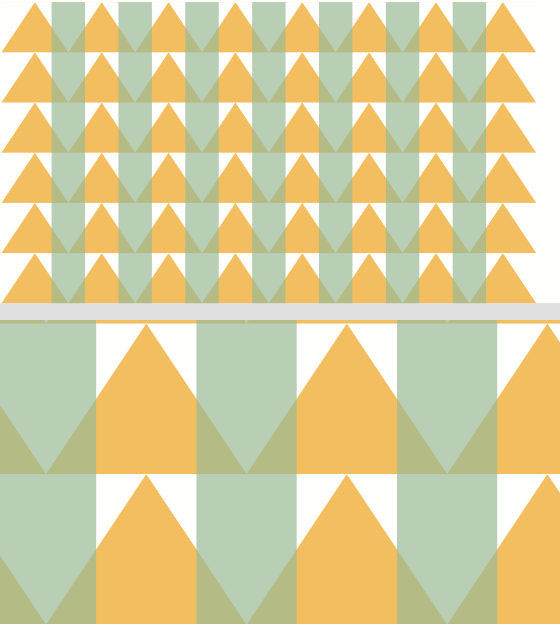
Top, the full canvas; bottom, a detail of the centre.
Give the GLSL for this pattern, as a WebGL 1 fragment shader.

```glsl
precision highp float;

uniform vec2 u_resolution;

// Coverage of a shape from its signed distance, positive inside
float coverage(float dist, float pixel) {
  return clamp(dist / pixel + 0.5, 0.0, 1.0);
}

// Signed distance to an axis-aligned box, positive inside
float boxDistance(vec2 p, vec2 low, vec2 high) {
  vec2 d = min(p - low, high - p);
  return min(d.x, d.y);
}

// Upright triangle standing on y = 0, centred on x = 0
float triangleDistance(vec2 p, vec2 size) {
  vec2 slope = vec2(2.0, 1.0) / size;
  float side = (1.0 - dot(vec2(abs(p.x), p.y), slope)) / length(slope);
  return min(side, p.y);
}

void main() {
  float pixel = 1.0 / u_resolution.y;
  vec2 p = gl_FragCoord.xy * pixel;

  // Grid of 8 by 6 cells, measured in canvas heights
  vec2 cell = vec2(0.2199, 0.1651);
  vec2 extent = cell * vec2(8.0, 6.0);
  vec2 g = p - vec2(0.0048, 0.0024);

  vec3 color = vec3(1.0, 1.0, 0.995);

  // Thin rule along the lower edge
  color = mix(color, vec3(0.85), coverage(0.0024 - p.y, pixel));

  // Rows of triangles; the half-pixel shift keeps their bases smooth
  vec2 local = vec2(mod(g.x, cell.x) - 0.5 * cell.x,
                    mod(g.y + 0.5 * pixel, cell.y) - 0.5 * pixel);
  float triangle = coverage(triangleDistance(local, cell), pixel);
  triangle *= coverage(boxDistance(g, vec2(0.0), extent), pixel);
  color = mix(color, vec3(0.95, 0.745, 0.375), triangle);

  // Seven translucent stripes over the joints between columns
  float joint = abs(mod(g.x + 0.5 * cell.x, cell.x) - 0.5 * cell.x);
  float stripe = coverage(0.25 * cell.x - joint, pixel);
  stripe *= coverage(boxDistance(g, vec2(0.5 * cell.x, 0.0),
                                 vec2(extent.x - 0.5 * cell.x, extent.y)), pixel);
  color = mix(color, vec3(0.6, 0.73, 0.586), 0.7 * stripe);

  gl_FragColor = vec4(color, 1.0);
}
```
